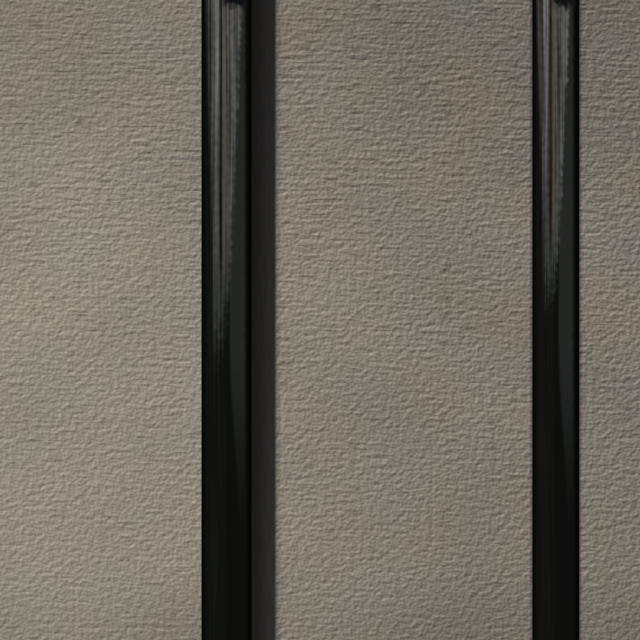
Give the GLSL for this texture, as a WebGL 1 fragment shader.

```glsl
precision highp float;
// Two glossy black posts in front of a rough, warm grey wall.
// The wall is embossed gradient noise with horizontal fibres; each post is a
// dark profile with a ragged reflection that tapers downwards.
uniform vec2 u_resolution;

vec2 hashGradient(vec2 cell) {
  vec3 q = fract(vec3(cell.xyx) * vec3(0.1031, 0.1030, 0.0973));
  q += dot(q, q.yzx + 33.33);
  float angle = 6.2832 * fract((q.x + q.y) * q.z);
  return vec2(cos(angle), sin(angle));
}

float gradientNoise(vec2 p) {
  vec2 i = floor(p), f = fract(p);
  vec2 w = f * f * f * (f * (f * 6.0 - 15.0) + 10.0);
  float a = dot(hashGradient(i), f);
  float b = dot(hashGradient(i + vec2(1, 0)), f - vec2(1, 0));
  float c = dot(hashGradient(i + vec2(0, 1)), f - vec2(0, 1));
  float d = dot(hashGradient(i + 1.0), f - 1.0);
  return mix(mix(a, b, w.x), mix(c, d, w.x), w.y);
}

// One inside [lo, hi], with edges of the given softness.
float band(float x, float lo, float hi, float soft) {
  return smoothstep(lo - soft, lo + soft, x) * (1.0 - smoothstep(hi - soft, hi + soft, x));
}

float wallHeight(vec2 p) {
  float grain = gradientNoise(p * vec2(100.0, 125.0));
  grain += 0.65 * gradientNoise(p * vec2(195.0, 230.0) + 17.0);
  float fibres = gradientNoise(p * vec2(24.0, 170.0) + 41.0);
  return grain + fibres * mix(0.35, 0.85, p.y);
}

vec3 wallColor(vec2 p) {
  // Broad light: brightest at the lower left, dimmer at the right and the top.
  vec3 color = mix(vec3(0.565, 0.54, 0.488), vec3(0.475, 0.453, 0.415), smoothstep(0.0, 1.0, p.x));
  color *= 1.0 - 0.10 * smoothstep(0.55, 1.0, p.y);
  color *= 1.0 - 0.07 * smoothstep(0.15, 0.0, p.y);
  color *= 1.0 + 0.06 * gradientNoise(p * vec2(5.0, 7.0));
  color += vec3(0.012, 0.0, -0.012) * gradientNoise(p * 9.0 + 5.0);

  // Relief lit from the upper left.
  float relief = wallHeight(p) - wallHeight(p + vec2(-0.0018, 0.0022));
  color *= 1.0 + clamp(relief * mix(0.22, 0.31, p.x), -0.36, 0.36);

  // Thin dark fibres, denser towards the top.
  float scratch = gradientNoise(p * vec2(28.0, 210.0) + 73.0);
  return color * (1.0 - 0.18 * smoothstep(0.22, 0.55, scratch) * (0.4 + 0.6 * p.y));
}

// u runs across the post from 0 to 1; tip is the height where the gloss ends.
vec3 postColor(float u, float y, float tip, float seed) {
  vec3 color = vec3(0.055, 0.06, 0.05);
  float rise = clamp((y - tip) / (1.0 - tip), 0.0, 1.0);
  float ragged = gradientNoise(vec2(u * 9.0 + seed, y * 100.0));
  float streak = gradientNoise(vec2(u * 22.0 + seed, y * 5.0));

  // Main reflection, narrowing to its tip.
  float right = mix(0.43, 0.80, pow(rise, 0.65)) + 0.06 * ragged;
  float gloss = band(u, mix(0.25, 0.10, rise), right, 0.05);
  gloss *= smoothstep(tip - 0.03, tip + 0.08, y + 0.035 * ragged + 0.03 * streak);
  vec3 sheen = mix(vec3(0.21, 0.22, 0.215), vec3(0.33, 0.335, 0.32), rise);
  sheen *= 0.82 + 0.55 * streak + 0.18 * ragged;
  sheen += 0.13 * band(u, 0.25, 0.35, 0.05) * rise;
  color = mix(color, sheen, gloss);

  // Dark groove with a brown line beside it.
  float upper = smoothstep(0.12, 0.35, rise);
  color *= 1.0 - 0.55 * band(u, 0.36, 0.41, 0.025) * upper;
  color = mix(color, vec3(0.36, 0.29, 0.20), 0.8 * band(u, 0.43, 0.475, 0.025) * upper);
  color *= 1.0 - 0.5 * band(u, 0.15, 0.19, 0.03) * rise;

  // Faint secondary reflection tapering towards the base.
  float low = smoothstep(0.12, 0.48, y);
  float faint = band(u, mix(0.79, 0.56, low), 0.87 + 0.02 * ragged, 0.04);
  color += vec3(0.085, 0.09, 0.085) * faint * low * (1.0 - 0.65 * gloss);
  color += 0.025 * band(u, 0.10, 0.45, 0.08) * (1.0 - gloss) * (0.6 + streak);

  // Black rims and the dark cap at the top.
  color *= 0.25 + 0.75 * band(u, 0.05, 0.92, 0.04);
  float cap = smoothstep(0.984, 0.998, y + 0.012 * ragged) * band(u, 0.45, 0.9, 0.08);
  return mix(color, vec3(0.06, 0.065, 0.075), cap);
}

void main() {
  vec2 p = gl_FragCoord.xy / u_resolution;
  float edge = max(0.0014, 0.7 / u_resolution.x);
  vec3 color = wallColor(p);

  // Soft shade to the right of the first post.
  vec3 shade = mix(vec3(0.10, 0.10, 0.095), vec3(0.16, 0.155, 0.145), smoothstep(0.395, 0.425, p.x));
  shade *= mix(1.1, 0.9, p.y) * (1.0 + 0.12 * gradientNoise(p * vec2(160.0, 30.0)));
  color = mix(color, shade, band(p.x, 0.385, 0.431, 0.0035));
  color *= 1.0 - 0.14 * band(p.x, 0.432, 0.437, 0.004);

  // Contact shading and the two posts.
  color *= 1.0 - 0.25 * band(p.x, 0.829, 0.908, 0.003);
  vec3 first = postColor((p.x - 0.315) / 0.078, p.y, 0.44, 3.0);
  vec3 second = postColor((p.x - 0.832) / 0.073, p.y, 0.52, 29.0);
  color = mix(color, first, band(p.x, 0.315, 0.393, edge));
  color = mix(color, second, band(p.x, 0.832, 0.905, edge));

  gl_FragColor = vec4(color, 1.0);
}
```
